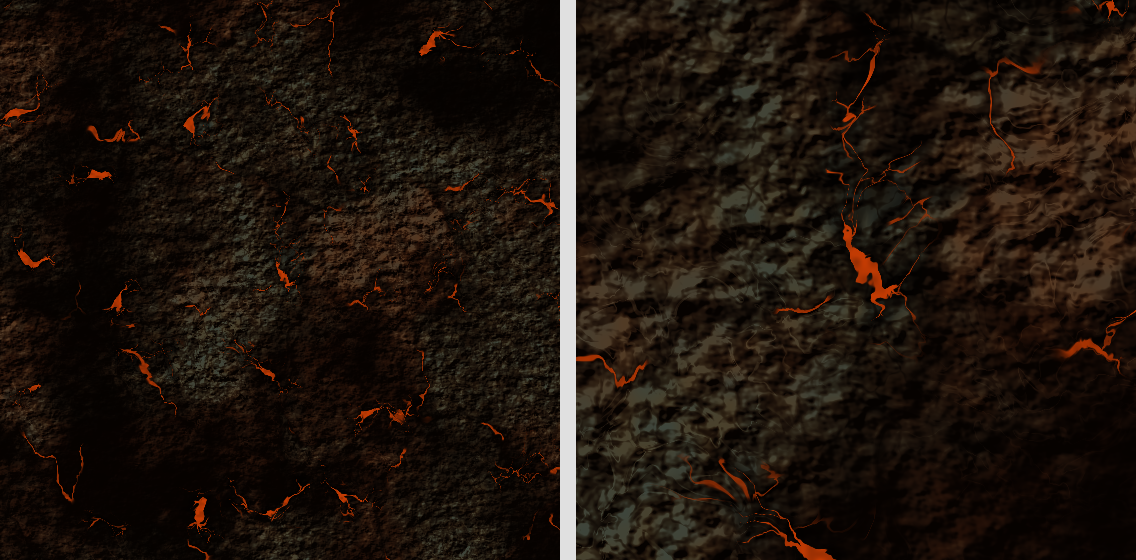
Left: the whole. Right: its middle third, enlarged.
Write a Shadertoy shader that draws this texture.

```glsl
// Dark volcanic rock with sparse glowing lava cracks.
// Rock: fbm patches under a fine gritty relief lit from one side, with wrinkles.
// Lava: scattered tapered arms with forks, bent by noise, plus thin veins.

const vec3 SOOT = vec3(0.022, 0.008, 0.001);
const vec3 UMBER = vec3(0.11, 0.07, 0.04);
const vec3 STONE = vec3(0.17, 0.13, 0.08);
const vec3 ASH = vec3(0.28, 0.26, 0.195);
const vec3 EMBER = vec3(0.34, 0.11, 0.02);
const vec3 LAVA = vec3(0.76, 0.23, 0.01);

float hash(vec2 p) {
    return fract(sin(dot(p, vec2(127.1, 311.7))) * 43758.5453);
}

vec2 hash2(vec2 p) {
    return vec2(hash(p), hash(p + 37.3));
}

float noise(vec2 p) {
    vec2 i = floor(p), f = fract(p);
    f = f * f * (3.0 - 2.0 * f);
    float low = mix(hash(i), hash(i + vec2(1, 0)), f.x);
    float high = mix(hash(i + vec2(0, 1)), hash(i + vec2(1, 1)), f.x);
    return mix(low, high, f.y);
}

// Layered noise, about 0.5 on average
float fbm(vec2 p, int octaves) {
    float sum = 0.0, amp = 0.5, total = 0.0;
    for (int i = 0; i < octaves; i++) {
        sum += amp * noise(p);
        total += amp;
        amp *= 0.55;
        p = mat2(1.6, 1.2, -1.2, 1.6) * p + 7.7;
    }
    return sum / total;
}

vec2 warp(vec2 p, float scale, float amount) {
    vec2 q = p * scale;
    return p + amount * (vec2(fbm(q, 3), fbm(q + 19.4, 3)) - 0.5);
}

// x: gap between the two nearest cell points (0 on a border), yz: cell id
vec3 cells(vec2 p) {
    vec2 base = floor(p), id = base;
    float first = 9.0, second = 9.0;
    for (int y = -1; y <= 1; y++)
    for (int x = -1; x <= 1; x++) {
        vec2 cell = base + vec2(x, y);
        float d = length(cell + hash2(cell) - p);
        if (d < first) { second = first; first = d; id = cell; }
        else second = min(second, d);
    }
    return vec3(second - first, id);
}

// Distance to a stroke whose half width shrinks to zero at b
float taper(vec2 p, vec2 a, vec2 b, float width) {
    vec2 ab = b - a;
    float h = clamp(dot(p - a, ab) / dot(ab, ab), 0.0, 1.0);
    return length(p - a - ab * h) - width * (1.0 - h);
}

vec2 direction(float angle) {
    return vec2(cos(angle), sin(angle));
}

// Distance to the nearest lava crack
float cracks(vec2 p, float grid, float share, float widthScale) {
    vec2 base = floor(p * grid);
    float nearest = 1.0;
    for (int y = -1; y <= 1; y++)
    for (int x = -1; x <= 1; x++) {
        vec2 cell = base + vec2(x, y);
        if (hash(cell + 5.1) > share) continue;
        vec2 center = (cell + 0.2 + 0.6 * hash2(cell + 2.7)) / grid;
        float size = hash(cell + 8.9);
        float width = widthScale * mix(0.0014, 0.006, size * size);
        for (int k = 0; k < 3; k++) {
            vec2 seed = cell + 11.3 * float(k + 1);
            float angle = 6.283 * size + 2.7 * float(k) + hash(seed);
            float reach = hash(seed + 3.1);
            float len = mix(0.08, 0.6, reach * reach) / grid;
            vec2 tip = center + len * direction(angle);
            vec2 knee = mix(center, tip, 0.5);
            float turn = hash(seed + 6.2) < 0.5 ? -0.8 : 0.8;
            vec2 forkTip = knee + 0.55 * len * direction(angle + turn);
            nearest = min(nearest, taper(p, center, tip, width));
            nearest = min(nearest, taper(p, knee, forkTip, 0.35 * width));
        }
    }
    return nearest;
}

// Side lighting of the gritty rock surface
float relief(vec2 p) {
    vec2 q = p * vec2(0.85, 1.15), toLight = vec2(-0.0018, 0.0024);
    return fbm(q * 55.0, 4) - fbm((q + toLight) * 55.0, 4);
}

// Thin bright creases along the middle level of a noise
float wrinkles(vec2 p) {
    float crease = 1.0 - abs(2.0 * fbm(p * vec2(60.0, 95.0), 3) - 1.0);
    return smoothstep(0.86, 1.0, crease);
}

vec3 rockRamp(float tone) {
    vec3 color = mix(SOOT, UMBER, smoothstep(0.0, 0.34, tone));
    color = mix(color, STONE, smoothstep(0.3, 0.6, tone));
    return mix(color, ASH, smoothstep(0.55, 1.1, tone));
}

void mainImage(out vec4 fragColor, in vec2 fragCoord) {
    vec2 p = fragCoord / iResolution.y;
    float edge = max(0.0005, 0.6 / iResolution.y);
    vec2 bent = warp(warp(warp(p, 14.0, 0.06), 55.0, 0.02), 150.0, 0.006);

    // Patches, blocks and pebbled grain
    vec3 block = cells(warp(bent, 7.0, 0.14) * 4.0);
    float gray = smoothstep(0.38, 0.64, 0.25 * hash(block.yz + 4.4) + 0.75 * fbm(p * 6.0 + 31.0, 5));
    float patches = 0.06 + 0.94 * smoothstep(0.26, 0.8, fbm(warp(p, 9.0, 0.06) * 6.0 + 3.0, 6));
    float pebble = smoothstep(0.0, 0.25, cells(warp(p, 60.0, 0.02) * 55.0).x);
    float grain = max(0.0, 0.48 + 5.2 * relief(p)) * (0.55 + 0.9 * noise(p * 130.0));
    grain += 0.45 * wrinkles(bent) * smoothstep(0.4, 0.65, fbm(p * 8.0 + 60.0, 3));
    float tone = 1.08 * patches * grain * mix(0.85, 1.2, hash(block.yz + 9.2));
    tone *= mix(1.0, 0.55 + 0.55 * pebble, gray) * mix(0.4, 1.0, smoothstep(0.0, 0.08, block.x));
    vec3 tint = mix(vec3(1.1, 0.87, 0.78), vec3(0.92, 1.03, 1.1), gray);
    tint *= mix(vec3(1.12, 0.95, 0.8), vec3(0.94, 1.02, 1.1), noise(p * 80.0 + 5.0));
    vec3 color = rockRamp(tone) * tint;

    // Cracks swelling and pinching, veins near them, glowing bits of block seams
    float swell = noise(p * 48.0);
    float d = cracks(bent, 7.0, 0.46, 0.15 + 2.6 * swell * swell);
    float lava = smoothstep(edge, -edge, d);
    float vein = smoothstep(0.05, 0.015, cells(bent * 30.0).x);
    vein *= smoothstep(0.03, 0.006, d) * smoothstep(0.48, 0.62, noise(p * 34.0 + 8.0));
    float seamFire = smoothstep(0.018, 0.006, block.x) * smoothstep(0.68, 0.78, noise(p * 17.0 + 50.0));
    float heat = max(lava, max(0.75 * vein, 0.85 * seamFire));

    // Scorched rim, then molten colour with gritty variation
    color *= mix(0.4, 1.0, smoothstep(0.0, 0.016, d));
    float molten = smoothstep(0.2, 0.85, heat) * (0.6 + 0.6 * noise(p * 190.0));
    color = mix(color, mix(EMBER, LAVA, min(molten, 1.0)), heat);
    fragColor = vec4(color, 1.0);
}
```
